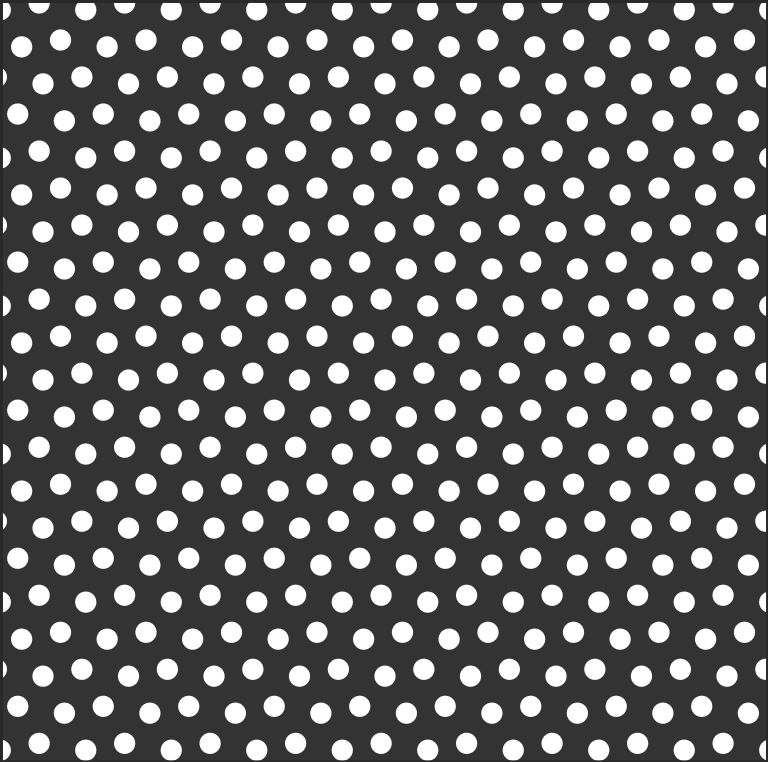
A Shadertoy shader for this pattern:

```glsl
// White dots in slanting staggered rows on charcoal, inside a thin dark frame.

// Lengths are fractions of the canvas height, measured from the top left.
const vec3 GROUND_COLOR = vec3(0.20);
const vec3 DOT_COLOR = vec3(1.0);
const vec3 FRAME_COLOR = vec3(0.16);
const vec2 PITCH = vec2(0.1122, 0.04858);      // dot pair spacing, across and down
const float ROW_SHIFT = 0.25;                  // sideways slip per row, in pitches
const vec2 FIRST_DOT = vec2(0.0794, 0.0525);
const vec2 PAIR_OFFSET = vec2(0.0612, 0.0090); // from the upper to the lower dot
const float DOT_RADIUS = 0.0139;
const vec2 FRAME_TOP_LEFT = vec2(0.0039);
const vec2 FRAME_BOTTOM_RIGHT = vec2(0.0026, 0.0020);

// Signed distance to the nearest dot of a lattice whose rows slip sideways.
float dotLattice(vec2 p) {
    float row = round(p.y / PITCH.y);
    p -= row * vec2(ROW_SHIFT * PITCH.x, PITCH.y);
    p.x -= PITCH.x * round(p.x / PITCH.x);
    return length(p) - DOT_RADIUS;
}

// Signed distance to a box given by two corners.
float box(vec2 p, vec2 low, vec2 high) {
    vec2 d = max(low - p, p - high);
    return max(d.x, d.y);
}

// Coverage of a shape with an edge one pixel wide.
float coverage(float signedDistance) {
    return clamp(0.5 - signedDistance * iResolution.y, 0.0, 1.0);
}

void mainImage(out vec4 fragColor, in vec2 fragCoord) {
    vec2 size = iResolution.xy / iResolution.y;
    vec2 p = fragCoord / iResolution.y;
    p.y = 1.0 - p.y;

    // Two interleaved lattices make the zigzag rows.
    vec2 q = p - FIRST_DOT;
    float dots = min(dotLattice(q), dotLattice(q - PAIR_OFFSET));
    vec3 color = mix(GROUND_COLOR, DOT_COLOR, coverage(dots));

    // The frame clips the dots at the border.
    float inside = coverage(box(p, FRAME_TOP_LEFT, size - FRAME_BOTTOM_RIGHT));
    fragColor = vec4(mix(FRAME_COLOR, color, inside), 1.0);
}
```
